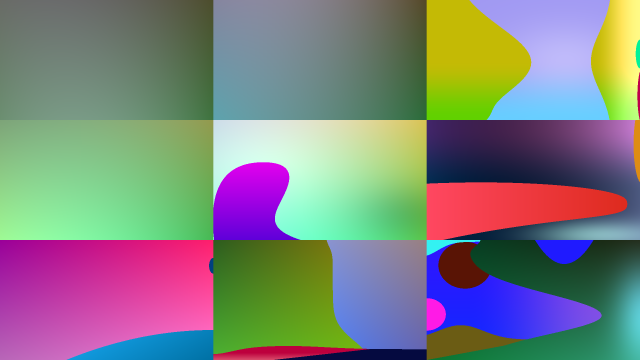
Give the GLSL for this background, as a Shadertoy shader.

```glsl
// Nine panels in a 3 x 3 grid, each a soft gradient, some with flowing shapes
// bounded by bell curves, roots and ellipses; samples per pixel smooth edges.

const int SAMPLES = 3;

// Bell curve of height one
float bell(float t, float centre, float width) {
  float d = (t - centre) / width;
  return exp(-d * d);
}

vec3 paint(vec3 under, vec3 over, bool inside) {
  return inside ? over : under;
}

// Flat ellipse; box holds centre and radii
vec3 oval(vec3 under, vec2 p, vec4 box, vec3 colour) {
  return paint(under, colour, length((p - box.xy) / box.zw) < 1.);
}

// Soft patch of light; box holds centre and spread
vec3 glow(vec2 p, vec4 box, vec3 light) {
  return light * bell(p.x, box.x, box.z) * bell(p.y, box.y, box.w);
}

// Gradient between bottom and top pairs of corners
vec3 corners(vec2 p, vec3 bl, vec3 br, vec3 tl, vec3 tr) {
  return mix(mix(bl, br, p.x), mix(tl, tr, p.x), p.y);
}

// Smooth curve through left, middle and right colours
vec3 sweep(float x, vec3 l, vec3 m, vec3 r) {
  return l * (1. - x) * (1. - 2. * x) + m * 4. * x * (1. - x) + r * x * (2. * x - 1.);
}

// Bottom and top sweeps blended by height
vec3 field(vec2 p, vec3 bl, vec3 bm, vec3 br, vec3 tl, vec3 tm, vec3 tr) {
  return mix(sweep(p.x, bl, bm, br), sweep(p.x, tl, tm, tr), p.y);
}

// Yellow lobes around a lavender waist
vec3 waistPanel(vec2 p) {
  float h = smoothstep(0., .5, p.y);
  vec3 c = mix(vec3(.4, .8, 1), vec3(.63, .6, .95), h);
  c += glow(p, vec4(.65, .5, .3, .3), vec3(.12, .13, .03));
  float left = .12 + .37 * bell(p.y, .48, .42) + .06 * bell(p.y, 0., .12);
  float right = .87 - .1 * bell(p.y, .49, .34);
  vec3 yellow = mix(vec3(.38, .82, 0), vec3(.77, .73, .02), h);
  yellow += vec3(.35, .25, .5) * smoothstep(.78, 1., p.x);
  c = paint(c, yellow, p.x < left || p.x > right);
  c = oval(c, p, vec4(1.01, .2, .022, .23), vec3(.75, 0, .3));
  return oval(c, p, vec4(1, .55, .02, .12), vec3(0, .95, .6));
}

// Pale field with a leaning purple drop
vec3 dropPanel(vec2 p) {
  vec3 c = field(p, vec3(.6, 1, .85), vec3(.42, 1, .76), vec3(.42, .82, .3),
    vec3(.78, .85, .9), vec3(.87, .87, .76), vec3(.85, .76, .32));
  c += glow(p, vec4(.25, .6, .35, .35), vec3(.12, .08, .06));
  c -= glow(p, vec4(.9, .22, .25, .25), vec3(.15, .13, .05));
  float s = sqrt(max(.648 - p.y, 0.) / .648);
  float left = .234 - .55 * s + .32 * s * s;
  float right = .234 + .55 * s - .62 * s * s + .246 * pow(s, 12.);
  vec3 purple = mix(vec3(.37, 0, .85), vec3(.87, 0, .93), p.y / .62);
  return paint(c, purple, p.x > left && p.x < right);
}

// Dark dusk with a red tongue
vec3 tonguePanel(vec2 p) {
  vec2 sky = vec2(p.x, smoothstep(.4, .95, p.y));
  vec3 c = field(sky, vec3(0, .18, .32), vec3(.05, .11, .22), vec3(.3, .35, .5),
    vec3(.26, .15, .42), vec3(.33, .17, .34), vec3(.8, .5, .85));
  c += glow(p, vec4(.78, .04, .3, .12), vec3(.35, .5, .4));
  float u = max(.94 - p.x, 0.);
  float middle = .308 - .17 * (p.x - .72) * (p.x - .72);
  float halfWidth = .21 * pow(u, .33) + .05 * u * u;
  vec3 red = mix(vec3(1, .28, .38), vec3(.86, .16, .1), p.x);
  c = paint(c, red, abs(p.y - middle) < halfWidth);
  return oval(c, p, vec4(1.01, .8, .04, .33), vec3(.87, .55, .08));
}

// Magenta sky over a blue hill
vec3 hillPanel(vec2 p) {
  vec3 c = corners(p, vec3(.72, .4, .72), vec3(1, .5, .85), vec3(.6, 0, .6), vec3(1, .12, .42));
  float hill = .25 - .525 * (1. - p.x) * (1. - p.x);
  vec3 blue = mix(vec3(.1, .68, .98), vec3(0, .44, .64), p.x - p.y);
  c = paint(c, blue, p.y < hill);
  return oval(c, p, vec4(1, .785, .02, .065), vec3(0, .25, .5));
}

// Green and blue halves above a thin band
vec3 splitPanel(vec2 p) {
  vec3 c = corners(p, vec3(.3, .7, .2), vec3(.5, .76, 0), vec3(.17, .36, .12), vec3(.72, .53, 0));
  vec2 q = vec2((p.x - .53) / .47, p.y);
  vec3 blue = corners(q, vec3(.28, .5, 1), vec3(.38, .38, .7), vec3(.54, .58, .82), vec3(.6, .5, .5));
  c = paint(c, blue, p.x > .56 - .03 * bell(p.y, 1.02, .1) + .17 * bell(p.y, 0., .22));
  float band = .09 - .045 * bell(p.x, 0., .12) + .027 * bell(p.x, .35, .25);
  vec3 crimson = mix(vec3(.85, .3, .42), vec3(.74, 0, .24), min(p.y / .06, 1.));
  c = paint(c, crimson, p.y < band);
  return paint(c, vec3(.02, .04, .25), p.y < min(band, .2 * (p.x - .28)));
}

// Deep green field cut by a long blue wave
vec3 wavePanel(vec2 p) {
  vec3 c = corners(p, vec3(.03, .46, .18), vec3(.2, .58, .45), vec3(0, .26, .15), vec3(.12, .14, .06));
  c += glow(p, vec4(1.02, .4, .13, .4), vec3(.2, .4, .55));
  float edge = .19 + .63 * bell(p.y, .37, p.y > .37 ? .255 : .22) + .06 * bell(p.y, 1., .07);
  vec3 wave = mix(vec3(.05, .17, 1), vec3(.45, .35, .9), smoothstep(.2, .85, p.x));
  wave += vec3(.15, -.1, 0) * p.y;
  wave = paint(wave, vec3(.42, .36, .08), p.y < .17 + .12 * bell(p.x, .16, .15));
  wave = oval(wave, p, vec4(.18, .79, .125, .195), vec3(.35, .08, .02));
  wave = paint(wave, vec3(.2, .95, .95), p.y > .985 - .12 * bell(p.x, -.02, .1));
  wave = oval(wave, p, vec4(0, .38, .09, .135), vec3(1, .1, .9));
  c = paint(c, wave, p.x < edge && p.y > .33 * p.x);
  return paint(c, vec3(.12, .1, 1), p.y > .8 + 10.6 * (p.x - .645) * (p.x - .645));
}

// Chooses the panel, counted from the lower left
vec3 scene(vec2 uv) {
  vec2 cell = clamp(floor(uv * 3.), 0., 2.), p = uv * 3. - cell;
  int id = int(cell.x + 3. * cell.y);
  if (id == 0) return hillPanel(p);
  if (id == 1) return splitPanel(p);
  if (id == 2) return wavePanel(p);
  if (id == 3) return field(p, vec3(.62, .98, .58), vec3(.48, .95, .62), vec3(.27, .72, .32),
    vec3(.49, .64, .47), vec3(.53, .68, .48), vec3(.58, .6, .3));
  if (id == 4) return dropPanel(p);
  if (id == 5) return tonguePanel(p);
  if (id == 6) return field(p, vec3(.42, .56, .44), vec3(.46, .6, .51), vec3(.24, .45, .24),
    vec3(.41, .42, .4), vec3(.4, .4, .39), vec3(.3, .3, .17));
  if (id == 7) return field(p, vec3(.36, .64, .68), vec3(.38, .55, .52), vec3(.16, .42, .22),
    vec3(.52, .52, .62), vec3(.52, .5, .54), vec3(.33, .28, .15));
  return waistPanel(p);
}

void mainImage(out vec4 fragColor, in vec2 fragCoord) {
  vec3 sum = vec3(0);
  for (int i = 0; i < SAMPLES * SAMPLES; i++) {
    vec2 offset = (vec2(i % SAMPLES, i / SAMPLES) + .5) / float(SAMPLES) - .5;
    sum += clamp(scene((fragCoord + offset) / iResolution.xy), 0., 1.);
  }
  fragColor = vec4(sum / float(SAMPLES * SAMPLES), 1);
}
```
